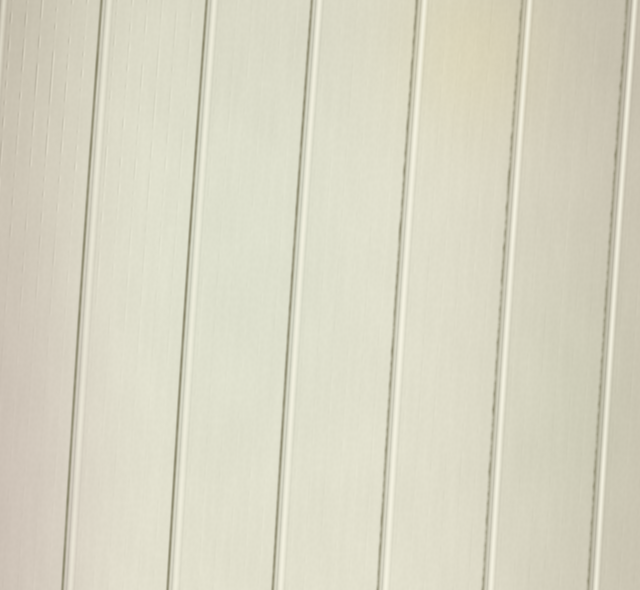
Reproduce this texture procedurally as a Shadertoy shader.

```glsl
#define SPACING 0.1643
#define FIRST_GROOVE 0.0975
#define LEAN 0.0664
#define DARK_WIDTH 0.0036
#define RIDGE_OFFSET 0.0120
#define RIDGE_WIDTH 0.0058
#define RIBS_PER_PANEL 7.0
#define PANEL_COLOR vec3(0.890, 0.880, 0.808)
#define EDGE_COLOR vec3(0.752, 0.720, 0.652)
#define DARK_COLOR vec3(0.520, 0.505, 0.400)
#define RIDGE_COLOR vec3(0.965, 0.955, 0.890)

vec2 hash2(vec2 p) {
    vec3 q = fract(vec3(p.xyx) * vec3(0.1031, 0.1030, 0.0973));
    q += dot(q, q.yzx + 33.33);
    return fract((q.xx + q.yz) * q.zy);
}

// Distance to the nearest scattered cell point
float cellular(vec2 p) {
    vec2 cell = floor(p), f = fract(p);
    float nearest = 2.0;
    for (int j = -1; j <= 1; j++)
        for (int i = -1; i <= 1; i++) {
            vec2 offset = vec2(i, j);
            vec2 d = offset + hash2(cell + offset + 50.0) - f;
            nearest = min(nearest, dot(d, d));
        }
    return sqrt(nearest);
}

float layeredSines(vec2 p) {
    float sum = 0.0, amplitude = 0.5;
    for (int i = 0; i < 4; i++) {
        sum += amplitude * sin(p.x + 1.7 * sin(p.y)) * cos(p.y + 0.6 * p.x);
        p = mat2(1.6, 1.2, -1.2, 1.6) * p + 2.3;
        amplitude *= 0.55;
    }
    return sum;
}

// Soft line of a given full width around x = 0
float band(float x, float width, float blur) {
    return 1.0 - smoothstep(-blur, blur, abs(x) - 0.5 * width);
}

float glow(vec2 uv, vec2 center, vec2 radius) {
    vec2 d = (uv - center) / radius;
    return exp(-dot(d, d));
}

// Uneven light over the whole sheet
vec3 panelLight(vec2 uv) {
    float left = 1.0 - smoothstep(-0.06, 0.24, uv.x);
    float right = smoothstep(0.58, 1.1, uv.x);
    vec3 color = mix(PANEL_COLOR, EDGE_COLOR, max(0.74 * left, 0.72 * right));
    color -= 0.03 * smoothstep(0.65, 1.05, uv.y);
    color += vec3(-0.016, 0.0, 0.0) * glow(uv, vec2(0.38, 0.55), vec2(0.22, 0.4));
    color += vec3(0.008, -0.010, 0.014) * glow(uv, vec2(0.0, 0.15), vec2(0.16, 0.5));
    color += vec3(0.010, 0.0, -0.035) * glow(uv, vec2(0.74, 0.92), vec2(0.12, 0.15));
    color += vec3(-0.010, 0.004, -0.006) * glow(uv, vec2(0.9, 0.32), vec2(0.12, 0.25));
    return color;
}

void mainImage(out vec4 fragColor, in vec2 fragCoord) {
    vec2 uv = fragCoord / iResolution.xy;
    vec2 p = fragCoord / iResolution.x;
    float blur = max(0.0021, 0.75 / iResolution.x);

    // Slanted panel coordinates, with x measured from the nearest groove
    float along = p.x - FIRST_GROOVE - LEAN * p.y;
    along += 0.002 * sin(3.4 * p.y);
    float panel = floor(along / SPACING + 0.5);
    float x = along - panel * SPACING;

    vec3 color = panelLight(uv);

    // Mottling, fine grain and long streaks
    color += 0.007 * layeredSines(p * vec2(26.0, 17.0));
    color += 0.014 * (cellular(vec2(along * 150.0, p.y * 110.0)) - 0.5);
    color += 0.013 * (cellular(vec2(along * 85.0, p.y * 6.0)) - 0.5);

    // Faint broken ribs, strongest at the upper left
    float rib = along / SPACING * RIBS_PER_PANEL;
    float ribId = floor(rib + 0.5);
    float ribX = (rib - ribId) * SPACING / RIBS_PER_PANEL;
    float dash = smoothstep(0.3, 0.7, cellular(vec2(ribId * 7.3 + 70.0, p.y * 48.0)));
    float ribFade = 0.15 + 0.85 * smoothstep(0.42, 0.0, uv.x) * smoothstep(0.3, 0.9, uv.y);
    float ribLine = band(ribX, 0.0018, 0.0016) - 0.8 * band(ribX - 0.003, 0.0018, 0.0016);
    color -= 0.07 * ribFade * (0.15 + 0.85 * dash) * ribLine;

    // Groove: dark cut, shaded wall and bright ridge
    float wear = smoothstep(0.25, 0.9, uv.x);
    float ragged = cellular(vec2(panel * 9.7 + 20.0, p.y * 75.0)) - 0.5;
    float cutX = x + 0.0012 * wear * ragged;
    float cut = band(cutX, DARK_WIDTH, blur * (1.0 + 0.4 * wear));
    float cutDepth = mix(0.86, 0.62, wear) + (0.15 + 0.4 * wear) * ragged;
    cutDepth += 0.12 * layeredSines(vec2(panel * 3.1, p.y * 24.0));
    color *= 1.0 - 0.045 * band(x - 0.004, 0.012, 0.004);
    color = mix(color, DARK_COLOR, cut * clamp(cutDepth, 0.0, 1.0));
    color *= 1.0 - 0.07 * band(x - RIDGE_OFFSET + 0.0055, 0.0016, blur);

    float ridge = band(x - RIDGE_OFFSET, RIDGE_WIDTH, 1.5 * blur);
    float shine = mix(0.48, 0.86, smoothstep(0.05, 0.7, uv.x));
    shine += 0.10 * layeredSines(vec2(panel * 1.9, p.y * 15.0));
    color = mix(color, RIDGE_COLOR, ridge * shine);
    color *= 1.0 - 0.03 * band(x - RIDGE_OFFSET - 0.0065, 0.002, blur);

    fragColor = vec4(clamp(color, 0.0, 1.0), 1.0);
}
```
